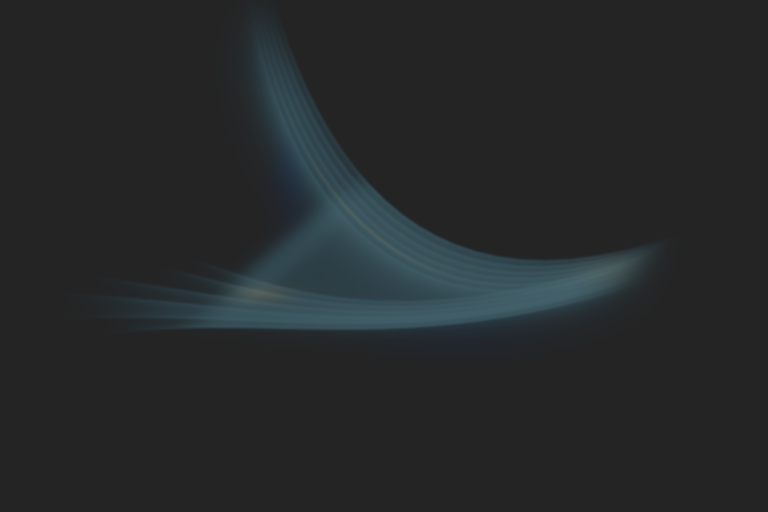
Write a WebGL 2 fragment shader that draws this background.

```glsl
#version 300 es
precision highp float;
// Smoky teal ribbons on charcoal: a steep arc sweeps into a fan of wisps.
// Each strand is a Bezier curve with one crisp side and one fading side;
// a soft web, a diagonal fold and a few glows join the two families.

uniform vec2 u_resolution;
out vec4 fragColor;

const vec3 CHARCOAL = vec3(0.14);
const vec3 TEAL_GAIN = vec3(0.16, 0.28, 0.32);
const vec3 TINT_POWER = vec3(1.7, 1.1, 1.0);   // faint light turns bluer
const vec3 WARM = vec3(0.15, 0.08, 0.0);
const vec3 NIGHT_BLUE = vec3(-0.015, 0.0, 0.045);

const int SEGMENTS = 24;
const int ARC_STRANDS = 6;
const int WISPS = 6;
const float EDGE = 0.004;
const float ARC_TAIL = 0.027;
const float WISP_TAIL = 0.018;
const float ARC_LIGHT = 0.46;
const float WISP_LIGHT = 0.42;
const float WEB_LIGHT = 0.5;
const float FOLD_LIGHT = 0.42;

// Control points of the border curves; strands lie between them.
const vec2 ARC_OUTER[4] = vec2[4](vec2(0.523, 1.039), vec2(0.625, 0.668),
                                  vec2(0.840, 0.355), vec2(1.348, 0.551));
const vec2 ARC_INNER[4] = vec2[4](vec2(0.488, 1.039), vec2(0.547, 0.609),
                                  vec2(0.820, 0.277), vec2(1.299, 0.521));
const vec2 FAN_UPPER[3] = vec2[3](vec2(0.586, 0.414), vec2(0.820, 0.346), vec2(1.289, 0.512));
const vec2 FAN_LOWER[3] = vec2[3](vec2(0.508, 0.400), vec2(0.781, 0.287), vec2(1.270, 0.453));
const vec2 WISP_START[WISPS] = vec2[WISPS](vec2(0.352, 0.504), vec2(0.283, 0.488),
    vec2(0.146, 0.465), vec2(0.078, 0.430), vec2(0.098, 0.375), vec2(0.176, 0.342));

vec2 bezier(vec2 a, vec2 b, vec2 c, vec2 d, float t) {
    float s = 1.0 - t;
    return s * s * s * a + 3.0 * s * s * t * b + 3.0 * s * t * t * c + t * t * t * d;
}

// x: signed distance, positive to the right of travel; y: curve parameter.
vec2 curveDistance(vec2 p, vec2 a, vec2 b, vec2 c, vec2 d) {
    vec2 best = vec2(1e3, 0.0);
    vec2 from = a;
    for (int i = 1; i <= SEGMENTS; i++) {
        vec2 to = bezier(a, b, c, d, float(i) / float(SEGMENTS));
        vec2 dir = to - from, q = p - from;
        float h = clamp(dot(q, dir) / dot(dir, dir), 0.0, 1.0);
        float dist = length(q - dir * h);
        if (dist < abs(best.x)) {
            float side = dir.y * q.x - dir.x * q.y;
            best = vec2(side < 0.0 ? -dist : dist, (float(i - 1) + h) / float(SEGMENTS));
        }
        from = to;
    }
    return best;
}

float strand(float d, float tail) {
    float body = smoothstep(-EDGE, EDGE, d) * exp(-max(d, 0.0) / tail);
    return body + 0.25 * exp(-d * d / (EDGE * EDGE));
}

float endFade(float t, float start) {
    return smoothstep(0.0, start, t) * (1.0 - smoothstep(0.85, 1.0, t));
}

float glow(vec2 p, vec2 center, vec2 size) {
    vec2 q = (p - center) / size;
    return exp(-dot(q, q));
}

void main() {
    vec2 p = (gl_FragCoord.xy - 0.5 * u_resolution) / u_resolution.y + vec2(0.75, 0.5);
    float light = 0.0, warmth = 0.0, insideArc = 0.0, aboveFan = 0.0;

    // Arc strands, from the outer rim inward
    for (int i = 0; i < ARC_STRANDS; i++) {
        float u = 1.1 * float(i) / float(ARC_STRANDS - 1);
        vec2 c = curveDistance(p, mix(ARC_OUTER[0], ARC_INNER[0], u), mix(ARC_OUTER[1], ARC_INNER[1], u),
                               mix(ARC_OUTER[2], ARC_INNER[2], u), mix(ARC_OUTER[3], ARC_INNER[3], u));
        float fade = endFade(c.y, 0.25);
        light += ARC_LIGHT * fade * strand(c.x, ARC_TAIL);
        if (i == 0) insideArc = smoothstep(-EDGE, EDGE, c.x);
        if (i == 4) warmth += 0.5 * fade * exp(-c.x * c.x / (EDGE * EDGE)) * glow(p, vec2(0.7, 0.57), vec2(0.2));
    }

    // Fan of wisps; the lowest two are crisp underneath
    for (int i = 0; i < WISPS; i++) {
        float u = float(i) / float(WISPS - 1);
        vec2 c = curveDistance(p, WISP_START[i], mix(FAN_UPPER[0], FAN_LOWER[0], u),
                               mix(FAN_UPPER[1], FAN_LOWER[1], u), mix(FAN_UPPER[2], FAN_LOWER[2], u));
        float d = i < WISPS - 2 ? c.x : -c.x;
        light += WISP_LIGHT * endFade(c.y, 0.25) * strand(d, WISP_TAIL);
        if (i == WISPS - 1) aboveFan = smoothstep(-EDGE, EDGE, d);
    }

    // Web between the families, bounded on the left by the diagonal fold
    vec2 foldDir = normalize(vec2(-0.195, -0.166));
    vec2 q = p - vec2(0.645, 0.580);
    float across = foldDir.y * q.x * -1.0 + foldDir.x * q.y;
    float along = dot(q, foldDir);
    float inside = insideArc * aboveFan;
    float web = inside * smoothstep(-0.04, 0.03, across) * (1.0 - smoothstep(0.75, 1.25, p.x));
    float fold = exp(-across * across / 0.0009) * smoothstep(-0.08, 0.03, along)
               * (1.0 - smoothstep(0.17, 0.32, along));
    light += WEB_LIGHT * web + FOLD_LIGHT * inside * fold;

    // Warm catches of light and dim blue halos
    float amount = 1.0 - exp(-light);
    warmth += glow(p, vec2(0.508, 0.426), vec2(0.06, 0.018)) + 0.6 * glow(p, vec2(1.22, 0.475), vec2(0.09, 0.04));
    float halo = glow(p, vec2(0.57, 0.65), vec2(0.04, 0.10)) + 0.6 * glow(p, vec2(0.90, 0.345), vec2(0.16, 0.04));

    vec3 color = CHARCOAL + TEAL_GAIN * pow(vec3(amount), TINT_POWER);
    color += WARM * warmth * amount + NIGHT_BLUE * halo * (1.0 - amount);
    fragColor = vec4(color, 1.0);
}
```
